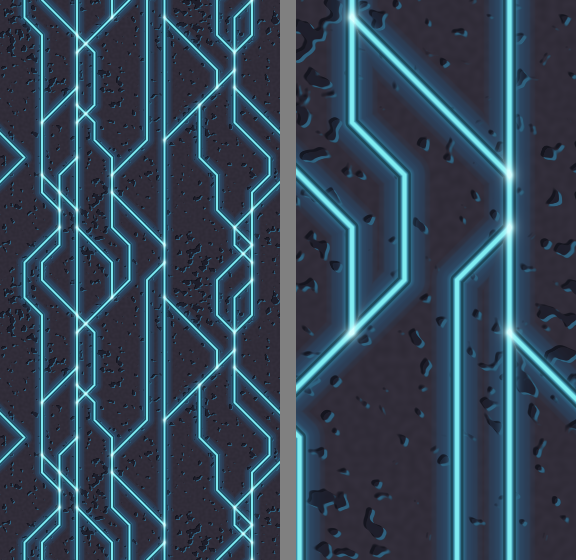
Left, the full canvas; right, a detail of the centre.
Give the GLSL for this pattern, as a Shadertoy shader.

```glsl
#define PATHS 11
#define STRAIGHT_PATH 6
#define COLUMNS 16.0
#define ROWS 4.0
#define SEED 5.0
#define CORE 0.0027
#define HALO 0.032
#define TERRACE 0.0065
#define PIT_SCALE 36.0
#define PATCH_SCALE 5.0
#define RELIEF 0.0046

const vec3 ROCK = vec3(0.190, 0.175, 0.222);
const vec3 PIT = vec3(0.085, 0.095, 0.145);
const vec3 DUSK = vec3(0.17, 0.25, 0.35);
const vec3 STEEL = vec3(0.18, 0.35, 0.47);
const vec3 TEAL = vec3(0.20, 0.49, 0.60);
const vec3 CYAN = vec3(0.50, 0.93, 0.95);
const vec3 SPARK = vec3(0.84, 1.0, 1.0);

float hash(vec2 p) {
    vec3 q = fract(p.xyx * 0.1031);
    q += dot(q, q.yzx + 33.33);
    return fract((q.x + q.y) * q.z);
}

// Gradient noise that repeats after "period" cells
float corner(vec2 cell, vec2 offset, float period) {
    float angle = 6.2832 * hash(mod(cell, period) + SEED);
    return dot(vec2(cos(angle), sin(angle)), offset);
}

float gradientNoise(vec2 p, float period) {
    vec2 i = floor(p), f = p - i, e = vec2(1.0, 0.0);
    vec2 u = f * f * f * (f * (f * 6.0 - 15.0) + 10.0);
    float low = mix(corner(i, f, period), corner(i + e, f - e, period), u.x);
    float high = mix(corner(i + e.yx, f - e.yx, period), corner(i + 1.0, f - 1.0, period), u.x);
    return mix(low, high, u.y);
}

// Chipped stone: ragged flecks, crowded together inside a few patches
float pits(vec2 p, float threshold) {
    float n = gradientNoise(p * PIT_SCALE, PIT_SCALE)
            + 0.7 * gradientNoise(p * PIT_SCALE * 2.0, PIT_SCALE * 2.0);
    return smoothstep(threshold, threshold + 0.14, n);
}

float segment(vec2 p, vec2 a, vec2 b) {
    vec2 pa = p - a, ba = b - a;
    return length(pa - ba * clamp(dot(pa, ba) / max(dot(ba, ba), 1e-6), 0.0, 1.0));
}

// Column offset of a path at the start of a row
float columnAt(float path, float row) {
    if (int(path) == STRAIGHT_PATH) return 0.0;
    return floor(hash(vec2(path * 7.0 + SEED, mod(row, ROWS) * 3.0 + 1.0)) * 5.0) - 2.0;
}

// Distances to one path: x upright, y rising diagonal, z falling diagonal
vec3 pathDistance(vec2 p, float path) {
    float unit = 1.0 / COLUMNS, rowHeight = 1.0 / ROWS;
    p.x -= (floor(path * COLUMNS / float(PATHS)) + 1.4) * unit;
    p.x -= round(p.x);
    p.y += floor(hash(vec2(path, SEED)) * 4.0) * unit;
    vec3 dist = vec3(1.0);
    for (int k = -1; k <= 1; k++) {
        float row = floor(p.y / rowHeight) + float(k);
        float from = columnAt(path, row), to = columnAt(path, row + 1.0);
        float jog = abs(to - from), slack = 4.0 - jog;
        float wait = min(1.0, slack)
                   + floor(hash(vec2(path + 31.0, mod(row, ROWS) + SEED)) * max(slack, 1.0));
        float y = row * rowHeight;
        vec2 bendA = vec2(from * unit, y + wait * unit);
        vec2 bendB = vec2(to * unit, bendA.y + jog * unit);
        dist.x = min(dist.x, segment(p, vec2(bendA.x, y), bendA));
        dist.x = min(dist.x, segment(p, bendB, vec2(bendB.x, y + rowHeight)));
        float diagonal = segment(p, bendA, bendB);
        if (to > from) dist.y = min(dist.y, diagonal);
        if (to < from) dist.z = min(dist.z, diagonal);
    }
    return dist;
}

float within(float d, float inner, float outer) {
    return 1.0 - smoothstep(inner, outer, d);
}

void mainImage(out vec4 fragColor, in vec2 fragCoord) {
    vec2 p = fragCoord / iResolution.x;

    // Nearest line, second nearest path and second nearest direction
    vec3 dirs = vec3(1.0);
    float d = 1.0, otherPath = 1.0;
    for (int i = 0; i < PATHS; i++) {
        vec3 v = pathDistance(p, float(i));
        float here = min(v.x, min(v.y, v.z));
        otherPath = min(otherPath, max(d, here));
        d = min(d, here);
        dirs = min(dirs, v);
    }
    float otherDir = max(min(dirs.x, dirs.y), min(max(dirs.x, dirs.y), dirs.z));

    // Stone with embossed pits
    float cluster = smoothstep(0.04, 0.38, gradientNoise(p * PATCH_SCALE, PATCH_SCALE));
    float threshold = mix(0.40, 0.10, cluster);
    float pit = pits(p, threshold);
    float relief = pit - pits(p + RELIEF * vec2(0.8, -0.6), threshold);
    vec3 color = ROCK * (1.0 + 0.10 * gradientNoise(p * 90.0, 90.0));

    // Terraced halo around the lines
    float tread = d / TERRACE;
    float stepped = (floor(tread) + smoothstep(0.5, 1.0, fract(tread))) * TERRACE;
    float halo = mix(d, stepped, 0.6);
    color = mix(color, DUSK, within(halo, HALO * 0.5, HALO));
    color = mix(color, STEEL, within(halo, HALO * 0.18, HALO * 0.52));
    float away = smoothstep(0.004, 0.02, d);
    color = mix(color, PIT, 0.7 * pit * away);
    color = mix(color, mix(STEEL, TEAL, 0.3), 0.95 * max(relief, 0.0));
    color = mix(color, PIT * 0.7, 0.85 * max(-relief, 0.0) * (0.4 + 0.6 * away));

    // Thin bright core, a dark groove on each side and a teal rim beyond it
    color = mix(color, TEAL, within(d, CORE * 2.0, CORE * 4.0));
    color *= 1.0 - 0.42 * within(abs(d - CORE * 2.3), CORE * 0.2, CORE * 0.9);
    color = mix(color, CYAN, within(d, CORE * 0.5, CORE * 1.6));

    // Sparks where paths meet
    float node = exp(-otherDir / 0.007) * exp(-otherPath / 0.009);
    color = mix(color, SPARK, clamp(node * 1.7, 0.0, 1.0));
    fragColor = vec4(color, 1.0);
}
```
